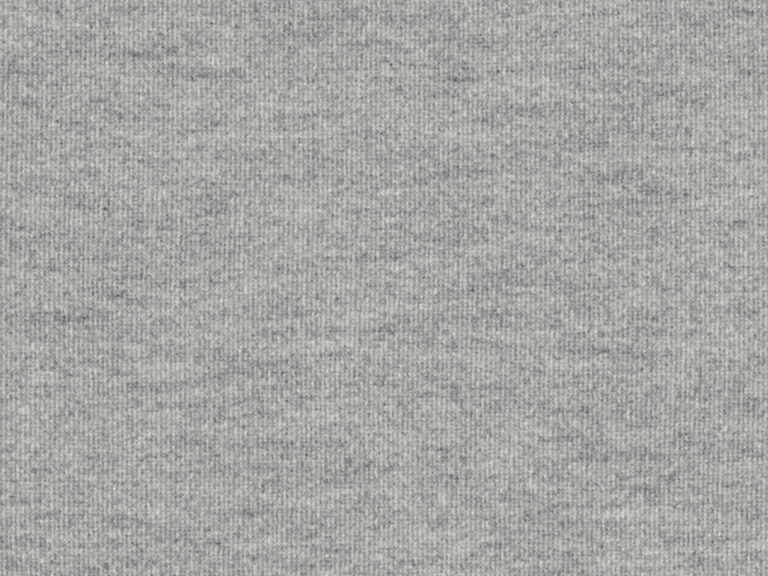
A WebGL 2 fragment shader for this texture:

```glsl
#version 300 es
precision highp float;

uniform vec2 u_resolution;
out vec4 fragColor;

const float TAU = 6.2831853;
const float WALES = 119.0;    // knit columns per canvas height
const float COURSES = 140.0;  // knit rows per canvas height
const float BASE_TONE = 0.655;

vec3 hash3(vec2 cell, float seed) {
    vec3 h = fract(vec3(cell.xyx + seed * 17.31) * vec3(0.1031, 0.1030, 0.0973));
    h += dot(h, h.yxz + 33.33);
    return fract((h.xxy + h.yzz) * h.zyx);
}

// Cellular noise: one soft light or dark tuft scattered in each cell.
float tufts(vec2 p, vec2 density, float seed) {
    vec2 q = p * density;
    vec2 home = floor(q);
    float sum = 0.0;
    for (int j = -1; j <= 1; j++) {
        for (int i = -1; i <= 1; i++) {
            vec2 cell = home + vec2(i, j);
            vec3 h = hash3(cell, seed);
            vec2 d = q - cell - h.xy;
            float falloff = max(1.0 - dot(d, d), 0.0);
            sum += falloff * falloff * (2.0 * h.z - 1.0);
        }
    }
    return sum;
}

// Gentle drift of the cloth, so that rows and columns are never ruler straight.
vec2 drape(vec2 p) {
    float sway = 0.0022 * sin(4.1 * p.y + 1.7 * p.x) + 0.0008 * sin(13.0 * p.y + 5.0 * p.x);
    float sag = 0.008 * sin(2.3 * p.x + 0.8) + 0.002 * sin(7.0 * p.x + 3.0 * p.y);
    return p + vec2(sway, sag);
}

// Long mottled bands of mixed dark and pale yarn.
float heather(vec2 p) {
    return 0.008 * tufts(p, vec2(4.0, 10.0), 1.0)
         + 0.026 * tufts(p, vec2(9.0, 56.0), 2.0)
         + 0.034 * tufts(p, vec2(18.0, 120.0), 3.0);
}

// Ribbed columns crossed by small V-shaped loops.
float knit(vec2 p, float unevenness) {
    float column = p.x * WALES + 0.12 * unevenness;
    float rib = cos(TAU * column);
    float slant = abs(fract(column) - 0.5);
    float loops = cos(TAU * (p.y * COURSES + slant));
    return rib * (0.050 + 0.024 * unevenness) + 0.028 * loops * (0.7 + 0.3 * rib);
}

// Deepens shadows and holds back highlights.
float shade(float relief) {
    return BASE_TONE + relief - 1.1 * relief * relief;
}

vec3 yarnColour(float tone) {
    float warmth = 0.009 + 0.03 * (tone - BASE_TONE);
    return vec3(tone, tone + 0.001, tone - warmth);
}

void main() {
    vec2 p = gl_FragCoord.xy / u_resolution.y;
    vec2 cloth = drape(p);

    // Uneven stitches and loose fibres.
    float stitchGrain = tufts(cloth, vec2(130.0, 146.0), 4.0);
    float fibreGrain = tufts(cloth, vec2(255.0, 265.0), 5.0);

    float relief = heather(cloth) + knit(cloth, stitchGrain);
    relief += 0.054 * stitchGrain + 0.078 * fibreGrain;

    fragColor = vec4(clamp(yarnColour(shade(relief)), 0.0, 1.0), 1.0);
}
```
